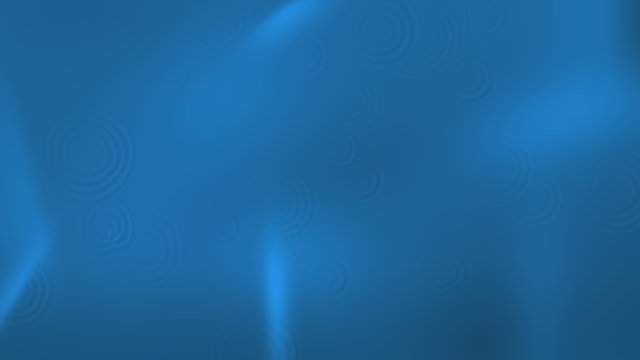
Give the GLSL for this background, as a WebGL 2 fragment shader.

```glsl
#version 300 es
precision highp float;
// Deep blue water surface with soft light streaks and faint rain ripples.
uniform vec2 u_resolution;
out vec4 fragColor;

float hash(float n) {
    return fract(sin(n * 127.1) * 43758.5453);
}

float hash2(vec2 p) {
    return fract(sin(dot(p, vec2(127.1, 311.7))) * 43758.5453);
}

float noise(vec2 p) {
    vec2 i = floor(p), f = fract(p);
    f = f * f * (3.0 - 2.0 * f);
    return mix(mix(hash2(i), hash2(i + vec2(1, 0)), f.x),
               mix(hash2(i + vec2(0, 1)), hash2(i + vec2(1, 1)), f.x), f.y);
}

// Soft rotated ellipse of light
float glow(vec2 p, vec2 centre, vec2 size, float angle) {
    float c = cos(angle), s = sin(angle);
    vec2 q = mat2(c, -s, s, c) * (p - centre) / size;
    return exp(-dot(q, q));
}

// Crest whose two sides fade at different rates
float crest(float offset, float before, float after) {
    float d = offset / (offset < 0.0 ? before : after);
    return exp(-d * d);
}

// Broad light and shade over the water
float broadLight(vec2 p) {
    float light = 0.61 + 0.03 * (noise(p * 3.0 + 4.0) - 0.5);
    light += 0.10 * glow(p, vec2(0.62, 0.74), vec2(0.28, 0.18), 0.6);
    light += 0.15 * glow(p, vec2(1.55, 0.67), vec2(0.27, 0.11), 0.3);
    light += 0.12 * glow(p, vec2(0.81, 0.29), vec2(0.20, 0.17), 0.0);
    light += 0.07 * glow(p, vec2(1.62, 0.98), vec2(0.12, 0.30), 0.0);
    light += 0.09 * glow(p, vec2(1.50, 0.0), vec2(0.08, 0.40), 0.0);
    light += 0.04 * glow(p, vec2(0.38, 0.36), vec2(0.26, 0.20), 0.0);
    light -= 0.05 * glow(p, vec2(1.02, 0.54), vec2(0.32, 0.13), 0.4);
    light -= 0.09 * glow(p, vec2(1.34, 0.16), vec2(0.20, 0.28), 0.0);
    light -= 0.14 * glow(p, vec2(1.78, 0.08), vec2(0.24, 0.45), 0.0);
    light -= 0.04 * glow(p, vec2(0.25, 0.98), vec2(0.25, 0.15), 0.0);
    light -= 0.10 * smoothstep(0.30, 0.0, p.y) * smoothstep(1.75, 1.45, p.x);
    light -= 0.12 * smoothstep(1.67, 1.79, p.x) * smoothstep(0.68, 0.92, p.y);
    return light;
}

// Bright folds where the surface catches the light
float streaks(vec2 p) {
    float upright = crest(p.x - 0.762 - 0.04 * (0.25 - p.y), 0.030, 0.038);
    float light = 0.26 * upright * crest(p.y - 0.18, 0.25, 0.14);

    float along = p.x - 0.78;
    float arch = p.y - 0.955 - 0.62 * along + 1.1 * along * along;
    light += 0.22 * crest(arch, 0.065, 0.024) * crest(p.x - 0.80, 0.09, 0.12);

    float slant = p.x - 0.01 - 0.60 * (p.y - 0.14);
    light += 0.22 * crest(slant, 0.05, 0.026) * crest(p.y - 0.17, 0.16, 0.14);

    float bend = p.x - 0.105 + 0.25 * (p.y - 0.32);
    light += 0.11 * crest(bend, 0.13, 0.045) * crest(p.y - 0.38, 0.14, 0.38);
    return light;
}

// Scattered rings, lit from the side so that each one shows as arcs
float ripples(vec2 p) {
    float sum = 0.0;
    vec2 warped = p + 0.010 * vec2(noise(p * 16.0), noise(p * 16.0 + 9.0));
    for (float i = 1.0; i < 25.0; i++) {
        // Rings crowd towards the right edge
        vec2 centre = vec2(1.78 * pow(hash(i), 0.75), hash(i + 40.3));
        vec2 d = warped - centre;
        float r = length(d);
        float radius = mix(0.05, 0.14, hash(i + 80.7));
        float spacing = mix(0.018, 0.027, hash(i + 21.9));
        float side = dot(d / max(r, 0.001), vec2(0.9, -0.43));
        float band = smoothstep(radius * 0.1, radius * 0.6, r)
                   * smoothstep(radius * 1.08, radius * 0.85, r);
        float strength = mix(0.010, 0.034, pow(hash(i + 63.1), 2.0));
        sum += strength * band * (0.35 + 0.65 * side) * sin(6.2832 * r / spacing);
    }
    return sum;
}

void main() {
    vec2 p = gl_FragCoord.xy / u_resolution.y;
    p.x *= 1.7778 * u_resolution.y / u_resolution.x;
    float light = broadLight(p) + streaks(p) + ripples(p);

    // Blue ramp from deep to bright water, held below the brightest glint
    vec3 deep = vec3(0.10, 0.33, 0.49), bright = vec3(0.13, 0.52, 0.82);
    light = min(light, 0.90);
    fragColor = vec4(mix(deep, bright, (light - 0.49) / 0.33), 1.0);
}
```
